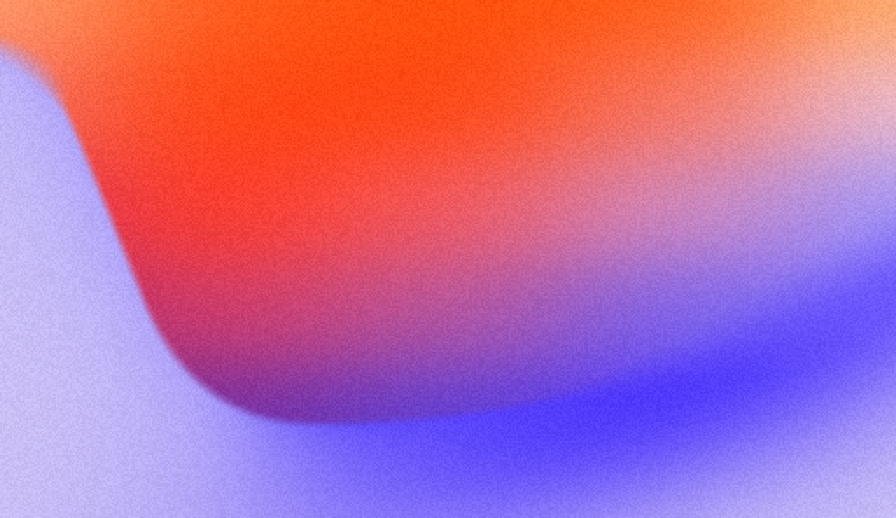
A Shadertoy shader for this background:

```glsl
// A soft warm sheet with a rounded lower corner over a lavender ground.
// The sheet is a blended colour mesh cut by a smooth distance field;
// the ground carries a tilted blue glow, and fine grain covers everything.

const vec3 LAVENDER   = vec3(0.80, 0.76, 0.96);
const vec3 LEFT_TINT  = vec3(0.69, 0.64, 0.98);
const vec3 LOWER_TINT = vec3(0.42, 0.35, 0.99);
const vec3 DEEP_BLUE  = vec3(0.31, 0.22, 0.99);

float hash(vec2 cell) {
    vec3 q = fract(cell.xyx * 0.1031);
    q += dot(q, q.yzx + 33.33);
    return fract((q.x + q.y) * q.z);
}

// Smooth blend through five colours; t runs from 0 to 4
vec3 ramp(float t, vec3 stops[5]) {
    vec3 sum = vec3(0.0);
    float total = 0.0;
    for (int i = 0; i < 5; i++) {
        float offset = t - float(i);
        float weight = exp(-2.2 * offset * offset);
        sum += weight * stops[i];
        total += weight;
    }
    return sum / total;
}

float smoothMax(float a, float b, float radius) {
    float h = max(radius - abs(a - b), 0.0) / radius;
    return max(a, b) + 0.25 * radius * h * h;
}

// Signed distance to the sheet: slanted left side and curved lower side
float sheetDistance(vec2 p) {
    float flare = 0.018 * exp((p.y - 0.843) / 0.045);
    float leftX = 0.135 + 0.4 * (0.776 - p.y) - flare;
    float lowerY = 0.182 + 0.245 * (p.x - 0.628) * (p.x - 0.628);
    return smoothMax((leftX - p.x) / 1.077, lowerY - p.y, 0.206);
}

// Colour mesh, rows from the top down, columns from left to right
vec3 sheetColor(float column, float row) {
    vec3 top = ramp(column, vec3[5](
        vec3(1.00, 0.62, 0.44), vec3(1.00, 0.36, 0.10), vec3(1.00, 0.31, 0.04),
        vec3(1.00, 0.36, 0.08), vec3(1.00, 0.68, 0.43)));
    vec3 upper = ramp(column, vec3[5](
        vec3(0.96, 0.44, 0.39), vec3(1.00, 0.27, 0.06), vec3(1.00, 0.27, 0.06),
        vec3(0.97, 0.46, 0.38), vec3(0.92, 0.75, 0.83)));
    vec3 middle = ramp(column, vec3[5](
        vec3(0.86, 0.22, 0.38), vec3(1.00, 0.23, 0.15), vec3(0.96, 0.35, 0.37),
        vec3(0.82, 0.55, 0.75), vec3(0.62, 0.58, 0.98)));
    vec3 lower = ramp(column, vec3[5](
        vec3(0.66, 0.15, 0.45), vec3(0.83, 0.24, 0.41), vec3(0.72, 0.34, 0.62),
        vec3(0.48, 0.39, 0.93), vec3(0.48, 0.42, 1.00)));
    vec3 bottom = ramp(column, vec3[5](
        vec3(0.45, 0.18, 0.60), vec3(0.45, 0.18, 0.64), vec3(0.36, 0.25, 0.85),
        vec3(0.30, 0.21, 1.00), vec3(0.72, 0.69, 0.97)));
    return ramp(row, vec3[5](top, upper, middle, lower, bottom));
}

// Lavender ground, tinted beside the sheet and lit by a tilted glow
vec3 groundColor(vec2 p, float dist) {
    vec3 tint = mix(LEFT_TINT, LOWER_TINT, smoothstep(0.34, 0.75, p.x));
    vec3 color = mix(LAVENDER, tint, exp(-8.0 * max(dist, 0.0)));
    vec2 q = p - vec2(1.278, 0.271);
    vec2 axis = vec2(0.94, 0.34);
    vec2 scaled = vec2(dot(q, axis) / 0.72, dot(q, vec2(-axis.y, axis.x)) / 0.224);
    return mix(color, DEEP_BLUE, exp(-dot(scaled, scaled)));
}

void mainImage(out vec4 fragColor, in vec2 fragCoord) {
    vec2 uv = fragCoord / iResolution.xy;
    vec2 p = uv * vec2(1.725, 1.0);
    float dist = sheetDistance(p);

    // The edge is crisp at the lower left and melts away to the right
    float softness = 0.012 + 0.06 * smoothstep(0.77, 0.93, p.y)
                   + 0.14 * smoothstep(1.0, 1.72, p.x);
    float sheet = 1.0 - smoothstep(-softness, softness, dist);
    vec3 color = mix(groundColor(p, dist),
                     sheetColor(uv.x * 4.0, (1.0 - uv.y) * 4.956), sheet);

    // Film grain in cells tied to the canvas width
    float grain = hash(floor(uv * vec2(512.0, 296.0))) - 0.5;
    fragColor = vec4(clamp(color + 0.06 * grain, 0.0, 1.0), 1.0);
}
```
